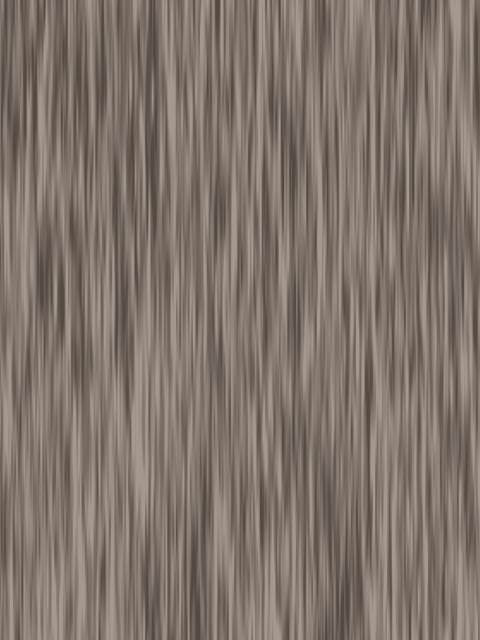
This texture is drawn by a Shadertoy shader. Its source:

```glsl
float hash(vec2 p) {
    return fract(sin(dot(p, vec2(127.1, 311.7))) * 43758.5453);
}

// Smooth noise along one column, shifted by a random phase
float fibre(float column, float y) {
    y += 7.0 * hash(vec2(column, 91.0));
    float row = floor(y);
    return mix(hash(vec2(column, row)), hash(vec2(column, row + 1.0)),
               smoothstep(0.0, 1.0, y - row));
}

// Neighbouring fibres blended sideways, centred on zero
float streaks(vec2 p) {
    float column = floor(p.x);
    return mix(fibre(column, p.y), fibre(column + 1.0, p.y),
               smoothstep(0.0, 1.0, p.x - column)) - 0.5;
}

void mainImage(out vec4 fragColor, in vec2 fragCoord) {
    vec2 p = fragCoord / iResolution.y;

    // Long grain from hair-thin fibres to faint broad bands
    float grain = 0.62 * streaks(p * vec2(373.0, 15.0) + 13.0);
    grain += 0.74 * streaks(p * vec2(231.0, 8.0) + 37.0);
    grain += 0.36 * streaks(p * vec2(113.0, 5.0) + 59.0);
    grain += 0.17 * streaks(p * vec2(41.0, 4.0) + 71.0);
    grain += 0.15 * streaks(p * vec2(15.0, 3.0) + 83.0);

    // Wide stains gathering at the foot
    float foot = smoothstep(0.25, 0.0, p.y);
    grain += 0.45 * foot * streaks(vec2(p.x * 17.0 + 5.0, 0.4));

    vec3 darkWood = vec3(0.37, 0.33, 0.30);
    vec3 paleWood = vec3(0.61, 0.56, 0.52);
    float tone = clamp(0.58 + 1.5 * grain, -0.18, 1.16);
    fragColor = vec4(mix(darkWood, paleWood, tone), 1.0);
}
```
